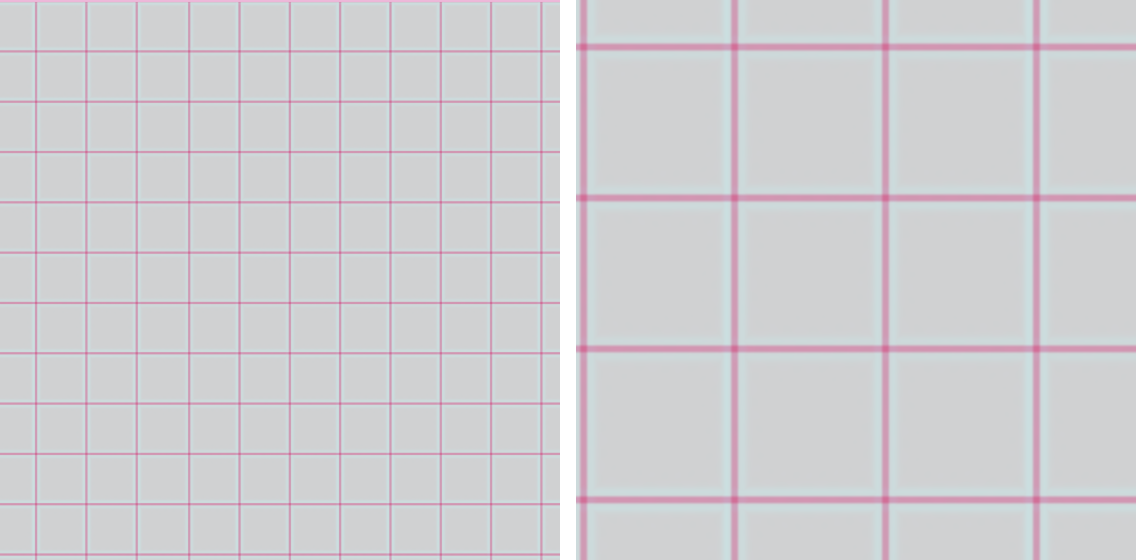
Left, the full canvas; right, a detail of the centre.
Write a three.js fragment shader that draws this pattern.

```glsl
// Thin pink grid on pale grey, about 11 by 11 square cells with cyan-white fringes.
// Distance to the nearest rule on each axis gives a narrow multiplied stroke and a
// halo whose strength varies by rule and side; layered sines mottle the ground.
varying vec2 vUv;

const float PITCH = 23.0; // cell size, with the canvas 256 units across

float hash(vec2 p) {
  return fract(sin(dot(p, vec2(12.99, 78.23))) * 4375.85);
}

// Signed offset from the nearest rule (x) and the index of that rule (y)
vec2 nearestRule(float pos, float first) {
  float t = (pos - first) / PITCH;
  float index = floor(t + 0.5);
  return vec2((t - index) * PITCH, index);
}

float stroke(float offset) {
  return 1.0 - smoothstep(0.2, 0.82, abs(offset));
}

float fringe(vec2 rule, float axis) {
  float side = rule.x < 0.0 ? 0.0 : 1.0;
  float strength = mix(0.6, 1.0, hash(vec2(rule.y + 3.0, side + 2.0 * axis)));
  float d = abs(rule.x) - 1.2;
  return strength * exp(-d * d / 0.6);
}

void main() {
  vec2 p = vec2(vUv.x, 1.0 - vUv.y) * 256.0; // measured down from the top

  // The third column is one unit wider than the rest
  vec2 column = nearestRule(p.x - step(74.0, p.x), 16.5);
  vec2 row = nearestRule(p.y, 0.5);

  // Grey ground with faint mottling, strongest beside the rules
  float ripple = sin(p.x * 1.57 + sin(p.y * 0.4)) * sin(p.y * 1.57 + sin(p.x * 0.3));
  float nearRule = exp(-min(abs(column.x), abs(row.x)) * 0.3);
  vec3 color = vec3(0.815, 0.82, 0.825);
  color += vec3(0.006, -0.002, 0.002) * ripple * nearRule;

  // Pale cyan fringes
  float halo = max(fringe(column, 0.0), 0.8 * fringe(row, 1.0));
  color = mix(color, vec3(0.795, 0.875, 0.88), halo);

  // Pink strokes, multiplied so that crossings darken
  color *= mix(vec3(1.0), vec3(1.0, 0.735, 0.85), stroke(column.x));
  color *= mix(vec3(1.0), vec3(1.01, 0.715, 0.84), stroke(row.x));

  // Lighter pink band along the top edge
  color = mix(color, vec3(0.93, 0.72, 0.85), 1.0 - smoothstep(0.6, 1.2, p.y));

  gl_FragColor = vec4(color, 1.0);
}
```
